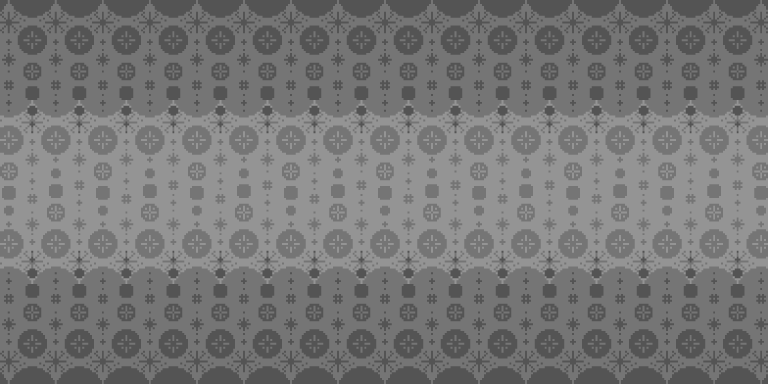
Reproduce this pattern procedurally as a WebGL 1 fragment shader.

```glsl
precision highp float;
// Knit-like grey frieze on a 392 x 196 cell grid: scalloped tiers, mirrored about
// the middle, each carrying chains of discs between columns of small stars.
// Every tier reuses the same motifs, moved half a repeat and one tone darker.

uniform vec2 u_resolution;

const float ROWS = 196.0;       // cells over the canvas height
const float REPEAT = 24.0;      // cells between equal columns
const float TIER = 51.0;        // cells between tiers
const float COLUMN_A = 4.5;
const float COLUMN_B = 16.5;
const vec3 LIGHT = vec3(0.58);
const vec3 MID = vec3(0.46);
const vec3 DARK = vec3(0.33);

float same(float a, float b) { return step(abs(a - b), 0.25); }

float between(float a, float low, float high) {
  return step(low - 0.25, a) * step(a, high + 0.25);
}

// Signed cell offset from the nearest column, and that column's flip sign
float columnOffset(float x, float column) {
  return mod(x - column + 0.5 * REPEAT, REPEAT) - 0.5 * REPEAT;
}

float columnSign(float x, float column) {
  float index = floor((x - column) / REPEAT + 0.5);
  return 1.0 - 2.0 * mod(index, 2.0);
}

float disc(vec2 p, float radius) { return step(length(p), radius); }

// Eight rays: straight ones and diagonal ones, each from an inner to an outer cell
float rays(vec2 p, vec2 straight, vec2 diagonal) {
  vec2 a = abs(p);
  float far = max(a.x, a.y);
  float onAxis = same(min(a.x, a.y), 0.0) * between(far, straight.x, straight.y);
  float onDiagonal = same(a.x, a.y) * between(far, diagonal.x, diagonal.y);
  return max(onAxis, onDiagonal);
}

float wheel(vec2 p, float radius, vec2 straight, vec2 diagonal) {
  return disc(p, radius) * (1.0 - rays(p, straight, diagonal));
}

float plusSign(vec2 p) { return disc(p, 1.1); }

float lattice(vec2 p) {
  vec2 a = abs(p);
  return step(max(a.x, a.y), 2.25) * max(same(a.x, 1.0), same(a.y, 1.0));
}

float burst(vec2 p) {
  vec2 a = abs(p);
  float arms = rays(p, vec2(0.0, 5.0), vec2(1.0, 4.0));
  float specks = max(same(a.x, 6.0) * same(a.y, 2.0), same(a.x, 3.0) * same(a.y, 5.0));
  float tips = same(a.x, 8.0) * same(p.y, 1.0);
  return max(arms, max(specks, tips));
}

// Discs strung along a column; outer is the height used for the large wheel
float chain(float x, float y, float outer) {
  float m = wheel(vec2(x, outer - 26.5), 7.5, vec2(2.0, 4.0), vec2(2.0, 2.0));
  m = max(m, wheel(vec2(x, y - 10.5), 4.7, vec2(1.0, 3.0), vec2(2.0, 2.0)));
  m = max(m, disc(vec2(x, y + 0.5), 3.65));
  m = max(m, disc(vec2(x, y + 9.5), 2.5));
  m = max(m, plusSign(vec2(x, y + 16.5)));
  return max(m, disc(vec2(x, y + 20.5), 0.5));
}

// Stars, lattices and specks; outer is the height used for the mirrored parts
float sprigs(float x, float y, float outer) {
  float m = rays(vec2(x, outer - 16.5), vec2(0.0, 3.0), vec2(1.0, 2.0));
  m = max(m, disc(vec2(x, outer - 21.5), 0.5));
  m = max(m, plusSign(vec2(x, outer - 25.5)));
  m = max(m, burst(vec2(x, outer - 35.5)));
  m = max(m, lattice(vec2(x, y - 3.5)));
  m = max(m, plusSign(vec2(x, y + 5.5)));
  m = max(m, disc(vec2(x, y - 10.5), 0.5));
  m = max(m, disc(vec2(x, y + 1.5), 0.5));
  return max(m, disc(vec2(x, y + 9.5), 0.5));
}

// Area beyond a row of round scallops that bulge towards the middle
float scallops(float x, float y) {
  return max(step(0.0, y), disc(vec2(x, y), 12.2));
}

vec3 frieze(vec2 p) {
  vec2 cell = floor(p) + 0.5;
  float y = cell.y - 0.5 * ROWS;
  float height = abs(y);
  float a = columnOffset(cell.x, COLUMN_A);
  float b = columnOffset(cell.x, COLUMN_B);

  // Middle tier: neighbouring columns are turned upside down
  float inner = max(chain(a, y * columnSign(cell.x, COLUMN_A), height),
                    sprigs(b, -y * columnSign(cell.x, COLUMN_B), height));
  vec3 color = mix(LIGHT, MID, inner);

  // Outer tier, whose chains hang over its scalloped edge
  float local = height - TIER;
  float edge = scallops(a, local + 0.5);
  color = mix(color, MID, edge);
  float ornament = max(chain(b, local, local), edge * sprigs(a, local, local));
  color = mix(color, DARK, ornament);
  return mix(color, DARK, scallops(b, local - TIER + 0.5));
}

void main() {
  // Average a 4 x 4 set of samples to smooth the cell edges
  vec3 sum = vec3(0.0);
  for (int i = 0; i < 4; i++) {
    for (int j = 0; j < 4; j++) {
      vec2 shift = (vec2(float(i), float(j)) - 1.5) / 4.0;
      sum += frieze((gl_FragCoord.xy + shift) / u_resolution.y * ROWS);
    }
  }
  gl_FragColor = vec4(sum / 16.0, 1.0);
}
```
